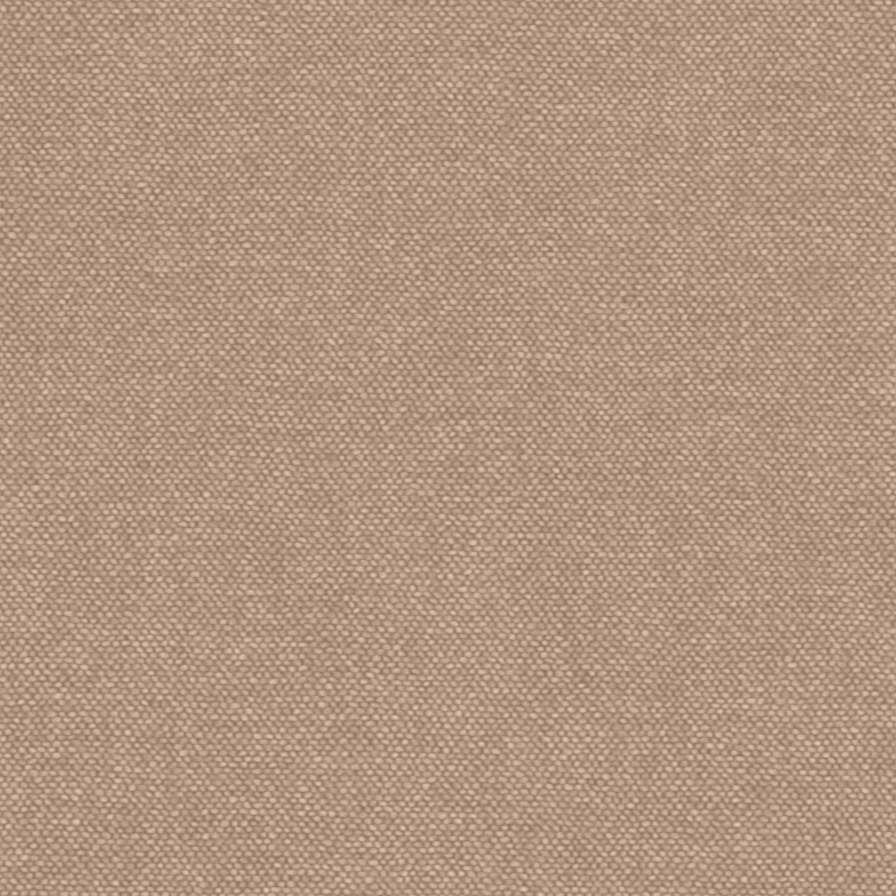
A WebGL 1 fragment shader for this texture:

```glsl
precision highp float;

uniform vec2 u_resolution;

const float PI = 3.14159265;
const vec2 WEAVE_COUNT = vec2(90.0, 150.0);
const float ROW_SLANT = 2.0;
const vec3 CLOTH_COLOR = vec3(0.682, 0.572, 0.490);

float hash(vec2 p) {
    vec3 q = fract(p.xyx * vec3(0.1031, 0.1030, 0.0973));
    q += dot(q, q.yzx + 33.33);
    return fract((q.x + q.y) * q.z);
}

float cornerSlope(vec2 corner, vec2 offset) {
    float angle = 2.0 * PI * hash(corner);
    return dot(vec2(cos(angle), sin(angle)), offset);
}

float gradientNoise(vec2 p) {
    vec2 i = floor(p);
    vec2 f = p - i;
    vec2 w = f * f * f * (f * (f * 6.0 - 15.0) + 10.0);
    vec2 e = vec2(1.0, 0.0);
    float low = mix(cornerSlope(i, f), cornerSlope(i + e.xy, f - e.xy), w.x);
    float high = mix(cornerSlope(i + e.yx, f - e.yx), cornerSlope(i + e.xx, f - e.xx), w.x);
    return mix(low, high, w.y);
}

// Displacement of the threads, in weave cells
vec2 threadDrift(vec2 uv, float frequency, float amount) {
    vec2 p = uv * frequency + 17.3;
    return amount * vec2(gradientNoise(p), gradientNoise(p + 91.7));
}

// Rounded bump of one visible thread crossing
float knotHeight(vec2 local, vec2 size) {
    return 1.0 - smoothstep(0.25, 1.12, length(local / size));
}

// Interlaced relief that joins neighbouring rows diagonally
float weaveHeight(vec2 local) {
    return 0.5 + 0.5 * cos(2.0 * PI * local.x) * cos(PI * local.y);
}

// Uneven thickness along the weft and warp threads
float slubTone(vec2 uv, float weft, float warp) {
    float across = gradientNoise(vec2(uv.x * 9.0, weft * 7.31 + 0.4));
    float along = gradientNoise(vec2(warp * 5.17 + 40.3, uv.y * 9.0));
    return 0.028 * across + 0.032 * along;
}

float clothTone(vec2 uv) {
    vec2 p = uv * WEAVE_COUNT;
    p.y += ROW_SLANT * uv.x;
    p += threadDrift(uv, 7.0, 0.7) + threadDrift(uv, 60.0, 0.3);

    // Plain weave: every other row shifts by half a knot
    float row = floor(p.y);
    float parity = mod(row, 2.0);
    p.x += 0.5 * parity;
    vec2 cell = floor(p);
    vec2 local = p - cell - 0.5;

    // Each knot varies in size, tilt and brightness
    float chance = hash(cell + 11.0);
    vec2 tilted = local;
    tilted.y += local.x * (0.12 + 0.4 * (hash(cell + 53.0) - 0.5));
    vec2 size = vec2(0.55, 0.57) * mix(0.88, 1.12, chance);
    float knot = knotHeight(tilted, size);
    float height = mix(weaveHeight(local), knot, 0.65);
    float tone = 0.2 * (height - 0.43);
    tone += 0.085 * knot * (hash(cell + 71.0) - 0.5);

    // Threads, fibres and broad fading
    tone += slubTone(uv, row, 2.0 * cell.x - parity);
    tone += 0.095 * gradientNoise(uv * vec2(180.0, 220.0));
    tone += 0.01 * gradientNoise(uv * 4.0 + 5.5);
    return tone;
}

void main() {
    // Two by two samples soften the fine weave
    float tone = 0.0;
    for (int y = 0; y < 2; y++) {
        for (int x = 0; x < 2; x++) {
            vec2 jitter = 0.5 * vec2(float(x), float(y)) - 0.25;
            tone += 0.25 * clothTone((gl_FragCoord.xy + jitter) / u_resolution);
        }
    }
    gl_FragColor = vec4(CLOTH_COLOR + tone, 1.0);
}
```
